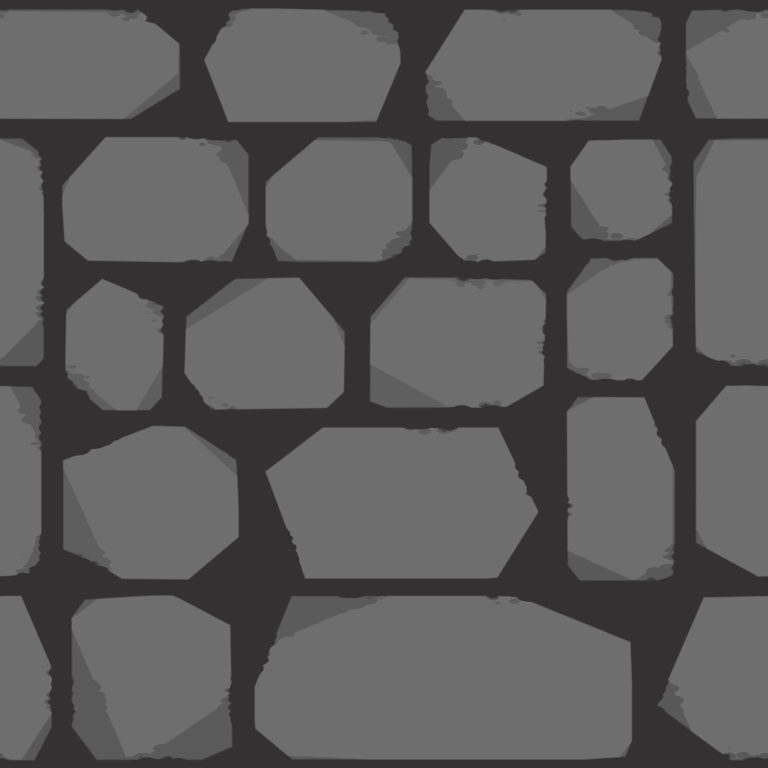
Reproduce this texture procedurally as a Shadertoy shader.

```glsl
const vec3 MORTAR = vec3(0.200, 0.194, 0.197);
const vec3 RIM = vec3(0.360);
const vec3 FACE = vec3(0.432);
const float RIM_VARIATION = 0.03;
const float ROW_EDGES[6] = float[6](0.0, 0.235, 0.455, 0.65, 0.83, 1.0);
const float LEFT_EDGE = 0.07;      // where the coursed panel begins
const float PANEL_WIDTH = 0.655;   // coursed panel, the rest holds tall stones
const float COLUMN_SPLIT = 0.82;   // joint between the two tall columns
const float JOINT_JITTER = 0.7;
const vec2 GAP = vec2(0.014, 0.011);
const float SIDE_TILT = 0.2;
const float CORNER_TILT = 0.9;
const float FACE_CUT = 1.15;
const float RIM_CHIP = 0.008;
const float FACE_CHIP = 0.022;
const vec2 CHIP_SCALE = vec2(48.0, 105.0);
const float SOFT = 0.0016;
const float EIGHTH_TURN = 0.785398;

float hash(float n) {
    return fract(sin(n * 12.9898 + 4.137) * 43758.547);
}

vec2 hash2(vec2 c) {
    float n = dot(c, vec2(1.37, 7.91));
    return vec2(hash(n), hash(n + 31.7));
}

// Distance to the nearest scattered cell point
float cellular(vec2 p) {
    vec2 base = floor(p);
    float nearest = 2.0;
    for (int y = -1; y <= 1; y++)
    for (int x = -1; x <= 1; x++) {
        vec2 c = base + vec2(x, y);
        nearest = min(nearest, length(c + hash2(c) - p));
    }
    return nearest;
}

float joint(float i, float n, float seed) {
    float inner = step(0.5, i) * step(i, n - 0.5);
    return (i + inner * JOINT_JITTER * (hash(seed + i * 3.3) - 0.5)) / n;
}

// Segment of 0..1 holding t: start, end, index
vec3 segment(float t, float n, float seed) {
    float i = 0.0;
    for (float k = 1.0; k < n; k++) i += step(joint(k, n, seed), t);
    return vec3(joint(i, n, seed), joint(i + 1.0, n, seed), i);
}

// Box with tilted sides and sliced corners
float cutBlock(vec2 p, vec2 halfSize, float seed, float cut) {
    vec2 box = abs(p) - halfSize;
    float d = max(box.x, box.y);
    float shortSide = min(halfSize.x, halfSize.y);
    for (int i = 0; i < 8; i++) {
        float k = float(i);
        bool corner = i % 2 == 1;
        float tilt = (corner ? CORNER_TILT : SIDE_TILT) * (hash(seed + k * 1.7) - 0.5);
        float r = hash(seed + k * 2.3 + 50.0);
        float depth = corner ? mix(0.08, 0.6, r) : 0.06 * r;
        float angle = k * EIGHTH_TURN + tilt;
        vec2 n = vec2(cos(angle), sin(angle));
        d = max(d, dot(p, n) - dot(abs(n), halfSize) + depth * cut * shortSide);
    }
    return d;
}

void mainImage(out vec4 fragColor, in vec2 fragCoord) {
    vec2 uv = fragCoord / iResolution.y;
    uv.y = clamp(uv.y, 0.0, 0.9999);

    // Course containing this point
    int row = 0;
    for (int k = 1; k < 5; k++) row += int(step(ROW_EDGES[k], uv.y));
    vec2 ySpan = vec2(ROW_EDGES[row], ROW_EDGES[row + 1]);
    float x = fract(uv.x - LEFT_EDGE);
    vec2 xSpan;
    float seed = float(row) * 11.0 + 5.0;

    // Full courses at top and bottom, coursed panel and tall columns between
    if (row == 0 || row == 4) {
        x = fract(uv.x - (row == 0 ? 0.08 : 0.25));
        vec3 s = segment(x, 3.0, seed);
        xSpan = s.xy;
        seed += s.z;
    } else if (x < PANEL_WIDTH) {
        vec3 s = segment(x / PANEL_WIDTH, row == 1 ? 2.0 : 3.0, seed);
        xSpan = s.xy * PANEL_WIDTH;
        seed += s.z;
    } else {
        bool second = x > COLUMN_SPLIT;
        xSpan = second ? vec2(COLUMN_SPLIT, 1.0) : vec2(PANEL_WIDTH, COLUMN_SPLIT);
        float low = ROW_EDGES[1], high = ROW_EDGES[4];
        seed = second ? 83.0 : 71.0;
        vec3 s = segment((uv.y - low) / (high - low), second ? 2.0 : 3.0, seed);
        ySpan = low + s.xy * (high - low);
        seed += s.z;
    }

    // Stone outline and its smaller worn face
    vec2 start = vec2(xSpan.x, ySpan.x), end = vec2(xSpan.y, ySpan.y);
    vec2 p = vec2(x, uv.y) - 0.5 * (start + end);
    vec2 halfSize = 0.5 * (end - start) - GAP * mix(0.8, 1.2, hash(seed + 9.0));
    float rim = cutBlock(p, halfSize, seed * 5.1, 1.0);
    float face = cutBlock(p, halfSize, seed * 7.7 + 200.0, FACE_CUT);

    // Splintered chips on a few stretches of edge
    float phase = 6.28 * hash(seed + 21.0);
    float patches = sin(p.x * 31.0 + phase) * sin(p.y * 37.0 + phase * 2.0);
    float worn = smoothstep(0.3, 0.75, patches);
    float splinter = max(0.0, 0.65 - cellular(p * CHIP_SCALE + seed * 13.0));
    rim += RIM_CHIP * worn * splinter;
    face = max(rim, face + FACE_CHIP * worn * splinter);

    vec3 rimTone = RIM + RIM_VARIATION * (hash(seed + 40.0) - 0.5);
    vec3 color = mix(rimTone, MORTAR, smoothstep(-SOFT, SOFT, rim));
    color = mix(FACE, color, smoothstep(-SOFT, SOFT, face));
    fragColor = vec4(color, 1.0);
}
```
